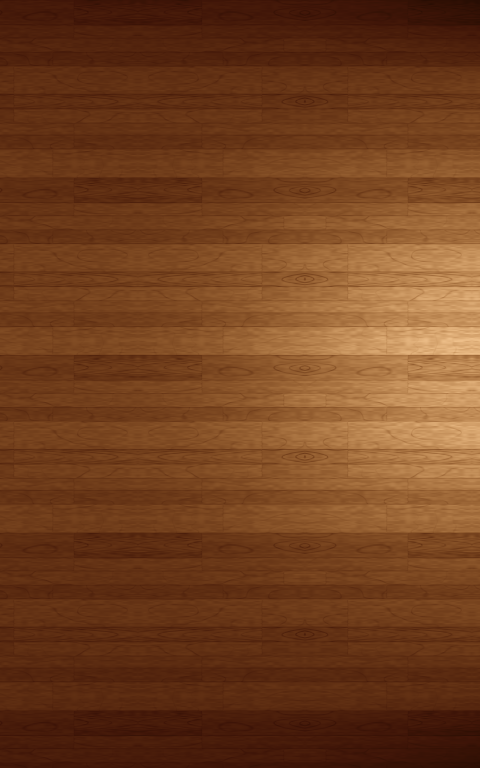
Give the GLSL for this texture, as a Shadertoy shader.

```glsl
const int BOARD_ROWS = 10;
const float TILE_HEIGHT = 0.2313;   // in canvas heights
const float MIRROR_AXIS = 0.397;    // where the grain is reflected
const float HALF_TILE = 0.2174;     // distance between reflection axes

// Per row: lower bound in the tile, joint position, tone, figure strength
const vec4 ROWS[BOARD_ROWS] = vec4[BOARD_ROWS](
    vec4(0.000, 0.617, 0.90, 1.0), vec4(0.141, 0.617, 0.98, 0.5),
    vec4(0.214, 0.126, 1.00, 0.7), vec4(0.293, 0.490, 0.92, 0.6),
    vec4(0.372, 0.257, 1.03, 0.6), vec4(0.529, 0.257, 0.98, 1.0),
    vec4(0.614, 0.257, 1.02, 0.6), vec4(0.693, 0.617, 1.02, 0.3),
    vec4(0.760, 0.617, 0.92, 0.5), vec4(0.839, 0.490, 1.05, 0.5));

float hash(vec2 p) {
    vec3 q = fract(vec3(p.xyx) * 0.1031);
    q += dot(q, q.yzx + 33.33);
    return fract((q.x + q.y) * q.z);
}

float noise(vec2 p) {
    vec2 cell = floor(p);
    vec2 f = fract(p);
    f = f * f * (3.0 - 2.0 * f);
    float low = mix(hash(cell), hash(cell + vec2(1, 0)), f.x);
    float high = mix(hash(cell + vec2(0, 1)), hash(cell + vec2(1, 1)), f.x);
    return mix(low, high, f.y);
}

float thinLine(float dist, float halfWidth, float pixel) {
    return 1.0 - smoothstep(halfWidth - 0.5 * pixel, halfWidth + pixel, abs(dist));
}

// Ring height; figured boards add a lens (side 0) or pointed arches (side 1)
float ringField(vec2 p, float mid, float seed, float side, float figured) {
    float field = 3.2 * noise(p * vec2(12.0, 50.0) + seed);
    field += 0.35 * noise(p * vec2(60.0, 150.0) + seed);
    float dy = p.y - mid;
    float lens = 3.0 * exp(-p.x / 0.03 - dy * dy / 0.00005);
    float arch = 28.0 * (HALF_TILE - p.x) - 25000.0 * dy * dy;
    return mix(field, 0.35 * field + mix(lens, arch, side), figured);
}

// Contours of constant width, measured by the slope of the field
float ringLines(vec2 p, float mid, float seed, float side, float figured, float pixel) {
    const float STEP = 0.0004;
    float f = ringField(p, mid, seed, side, figured);
    float fx = ringField(p + vec2(STEP, 0), mid, seed, side, figured);
    float fy = ringField(p + vec2(0, STEP), mid, seed, side, figured);
    float slope = max(length(vec2(fx - f, fy - f)) / STEP, 40.0);
    return thinLine((fract(f) - 0.5) / slope, 0.00035, pixel);
}

// Brightness change from rings, streaks and short pores
float woodGrain(vec2 p, float mid, float seed, float side, float figure, float pixel) {
    float patches = smoothstep(0.25, 0.7, noise(p * vec2(16.0, 45.0) + seed + 17.0));
    float broken = mix(0.35, 1.0, noise(p * vec2(130.0, 260.0) + seed + 5.0));
    float figured = step(0.9, figure);
    float rings = ringLines(p, mid, seed, side, figured, pixel);
    rings *= broken * figure * mix(0.25, 1.0, max(patches, 0.5 * figured));
    float streaks = noise(p * vec2(9.0, 230.0) + seed) - 0.5;
    float pores = noise(p * vec2(130.0, 560.0) + seed) - 0.5;
    return 0.02 - 0.25 * rings + 0.05 * streaks + 0.12 * pores;
}

// Lamp at the right edge over a dim wash, with darker top and bottom
float lighting(vec2 uv) {
    vec2 d = uv - vec2(1.02, 0.53);
    float wash = 0.29 + 0.145 * exp(-6.0 * d.y * d.y);
    float lamp = 0.41 * exp(-4.3 * d.x * d.x - 16.0 * d.y * d.y);
    float edge = smoothstep(0.38, 0.51, abs(uv.y - 0.5));
    return (wash + lamp) * (1.0 - (0.12 + 0.30 * uv.x * uv.x * uv.x) * edge);
}

// Dark umber through orange brown to pale tan
vec3 woodColor(float level) {
    float green = max((0.311 * level + 0.608) * level - 0.088, 0.33 * level);
    return vec3(level, green, 0.63 * pow(level, 2.2));
}

void mainImage(out vec4 fragColor, in vec2 fragCoord) {
    vec2 uv = fragCoord / iResolution.xy;
    float pixel = 1.0 / iResolution.y;
    float x = fragCoord.x * pixel;

    // Mirrored tile across, plain repeat downward
    float across = abs(mod(x - MIRROR_AXIS + HALF_TILE, 2.0 * HALF_TILE) - HALF_TILE);
    float down = fract((1.0 - uv.y) / TILE_HEIGHT);

    // Find the row containing this point
    int row = 0;
    for (int i = 1; i < BOARD_ROWS; i++) {
        if (down >= ROWS[i].x) row = i;
    }
    vec4 board = ROWS[row];
    float rowEnd = row < BOARD_ROWS - 1 ? ROWS[row + 1].x : 1.0;
    float mid = 0.5 * (board.x + rowEnd) * TILE_HEIGHT;
    float joint = board.y * HALF_TILE;
    float side = step(joint, across);
    float seed = 7.31 * float(row) + 31.7 * side;

    // Board tone and grain
    float tone = board.z + 0.05 * (hash(vec2(seed, 4.7)) - 0.5);
    vec2 p = vec2(across, down * TILE_HEIGHT);
    float grain = woodGrain(p, mid, seed, side, board.w, pixel);

    // Faint gaps between rows and at board ends
    float rowGap = min(down - board.x, rowEnd - down) * TILE_HEIGHT;
    float gaps = 0.11 * thinLine(rowGap, 0.0003, pixel);
    gaps = max(gaps, 0.06 * thinLine(across - joint, 0.0003, pixel));

    float level = lighting(uv) * tone * (1.0 + grain) * (1.0 - gaps);
    fragColor = vec4(clamp(woodColor(level), 0.0, 1.0), 1.0);
}
```
